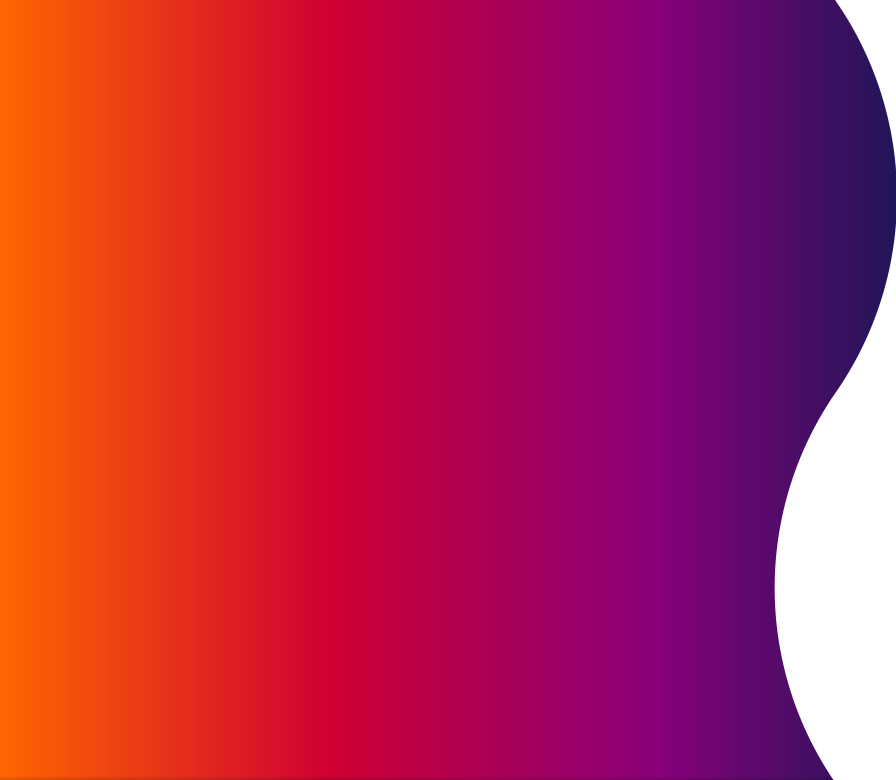
A WebGL 1 fragment shader for this background:

```glsl
precision highp float;

uniform vec2 u_resolution;

// Gradient colours and their places across the width
const vec3 ORANGE = vec3(1.0, 0.4, 0.0);
const vec3 CRIMSON = vec3(0.81, 0.0, 0.2);
const vec3 PURPLE = vec3(0.53, 0.0, 0.48);
const vec3 NAVY = vec3(0.125, 0.085, 0.345);
const vec3 PAPER = vec3(1.0);
const float CRIMSON_STOP = 0.371;
const float PURPLE_STOP = 0.736;

// Wave edge: two tangent circles, in units of the canvas height
const float ASPECT = 1.149;
const float RADIUS = 0.44;
const vec2 BULGE_CENTER = vec2(0.7103, 0.7478);
const vec2 HOLLOW_CENTER = vec2(1.4334, 0.2463);

// Thin shade along the bottom
const float SHADE_HEIGHT = 0.006;
const float SHADE_STRENGTH = 0.12;

float ramp(float start, float end, float x) {
  return clamp((x - start) / (end - start), 0.0, 1.0);
}

vec3 gradient(float x) {
  vec3 color = mix(ORANGE, CRIMSON, ramp(0.0, CRIMSON_STOP, x));
  color = mix(color, PURPLE, ramp(CRIMSON_STOP, PURPLE_STOP, x));
  return mix(color, NAVY, ramp(PURPLE_STOP, 1.0, x));
}

// Signed distance to the wave edge, negative on the coloured side
float waveDistance(vec2 p) {
  float seam = 0.5 * (BULGE_CENTER.y + HOLLOW_CENTER.y);
  if (p.y > seam) {
    float bulge = length(p - BULGE_CENTER) - RADIUS;
    return p.x < BULGE_CENTER.x ? -RADIUS : bulge;
  }
  float hollow = RADIUS - length(p - HOLLOW_CENTER);
  return p.x > HOLLOW_CENTER.x ? RADIUS : hollow;
}

void main() {
  vec2 uv = gl_FragCoord.xy / u_resolution;
  vec2 p = uv * vec2(ASPECT, 1.0);
  float pixel = 1.0 / u_resolution.y;

  // Horizontal gradient with the bottom shade
  vec3 color = gradient(uv.x);
  color *= 1.0 - SHADE_STRENGTH * (1.0 - smoothstep(0.0, SHADE_HEIGHT, uv.y));

  // White beyond the wave
  float outside = clamp(0.5 + waveDistance(p) / pixel, 0.0, 1.0);
  gl_FragColor = vec4(mix(color, PAPER, outside), 1.0);
}
```
